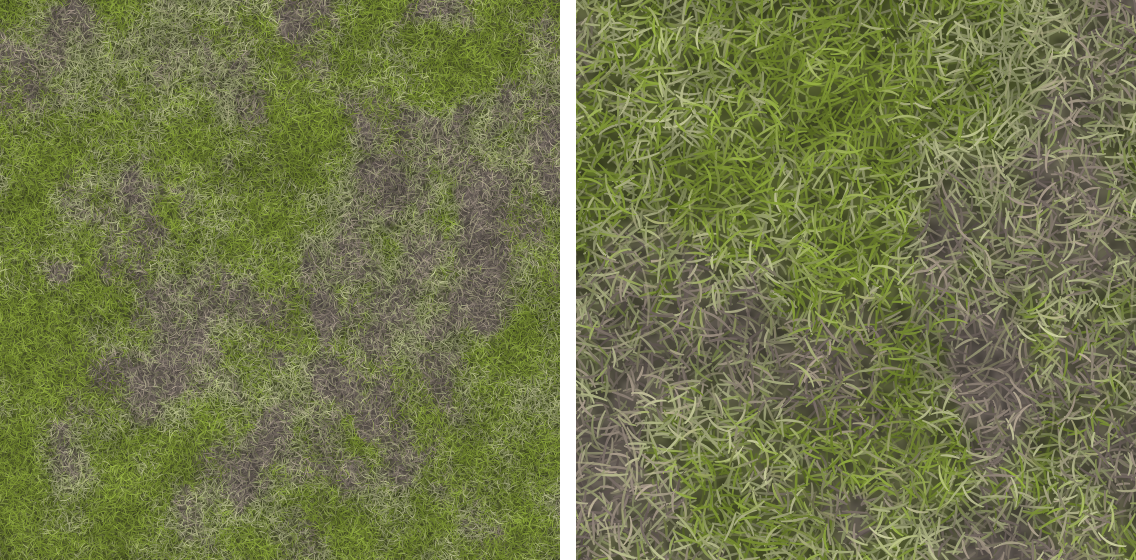
Left, the full canvas; right, a detail of the centre.
Write a Shadertoy shader that draws this texture.

```glsl
float hash(vec2 p) {
    return fract(sin(dot(p, vec2(127.1, 311.7))) * 43758.5453);
}

vec2 hash2(vec2 p) {
    return vec2(hash(p), hash(p + 41.7));
}

float valueNoise(vec2 p) {
    vec2 cell = floor(p);
    vec2 f = fract(p);
    f = f * f * (3.0 - 2.0 * f);
    float low = mix(hash(cell), hash(cell + vec2(1, 0)), f.x);
    float high = mix(hash(cell + vec2(0, 1)), hash(cell + vec2(1, 1)), f.x);
    return mix(low, high, f.y);
}

mat2 rotation(float angle) {
    float c = cos(angle), s = sin(angle);
    return mat2(c, s, -s, c);
}

float fbm(vec2 p) {
    float sum = 0.0, amplitude = 0.5;
    for (int i = 0; i < 5; i++) {
        sum += amplitude * valueNoise(p);
        p = rotation(0.6) * p * 2.03 + 17.3;
        amplitude *= 0.55;
    }
    return sum * 0.94;
}

// One curved blade per cell; returns coverage and two random traits
vec3 bladeLayer(vec2 p, float seed, float halfWidth, float pixel, float presence) {
    vec2 cell = floor(p);
    vec3 best = vec3(0.0);
    for (int y = -1; y <= 1; y++) {
        for (int x = -1; x <= 1; x++) {
            vec2 id = cell + vec2(x, y);
            vec2 key = id + seed * 13.37;
            vec2 shape = hash2(key + 5.1);
            vec2 traits = hash2(key + 9.4);
            vec2 local = rotation(6.2832 * shape.x) * (p - id - hash2(key));
            float halfLength = mix(0.35, 0.85, shape.y);
            float across = abs(local.y + (traits.x - 0.5) * 0.8 * local.x * local.x);
            float taper = halfWidth * (1.0 - 0.4 * abs(local.x) / halfLength);
            float coverage = clamp((taper - across) / pixel + 0.5, 0.0, 1.0);
            coverage *= clamp((halfLength - abs(local.x)) / pixel + 0.5, 0.0, 1.0);
            coverage *= step(hash(key + 23.8), presence);
            if (coverage > best.x) best = vec3(coverage, traits);
        }
    }
    return best;
}

// Blends living grass, dry grass and dead twigs by the local cover
vec3 bladeColor(float tint, float pick, float dryness, float bareness) {
    vec3 lush = mix(vec3(0.37, 0.44, 0.14), vec3(0.52, 0.61, 0.23), tint);
    vec3 dry = mix(vec3(0.48, 0.51, 0.34), vec3(0.68, 0.69, 0.53), tint);
    vec3 twig = mix(vec3(0.40, 0.36, 0.34), vec3(0.65, 0.60, 0.53), tint * tint);
    float dryPick = mix(0.05, 0.95, pick);
    float twigPick = mix(0.2, 1.0, fract(pick * 7.0));
    vec3 color = mix(lush, dry, smoothstep(dryPick - 0.3, dryPick + 0.3, dryness));
    return mix(color, twig, smoothstep(twigPick - 0.3, twigPick + 0.3, bareness));
}

void mainImage(out vec4 fragColor, in vec2 fragCoord) {
    vec2 uv = fragCoord / iResolution.y;
    float pixel = 1.0 / iResolution.y;

    // Worn patches with soft, ragged borders
    vec2 warp = 0.05 * (vec2(valueNoise(uv * 12.0), valueNoise(uv * 12.0 + 31.0)) - 0.5);
    float soilField = fbm((uv + warp) * vec2(9.5, 7.0) + 3.7);
    float dryField = fbm((uv - warp) * 10.0 + 57.0);
    float bareness = 0.92 * smoothstep(0.43, 0.77, soilField);
    float dryness = smoothstep(0.32, 0.70, mix(soilField, dryField, 0.5));

    // Shaded ground between the blades
    vec3 color = mix(vec3(0.27, 0.30, 0.15), vec3(0.33, 0.30, 0.29), bareness);
    color *= 0.8 + 0.4 * valueNoise(uv * 190.0);

    // Dense turf, from the shaded bottom to the lit top
    const int LAYERS = 9;
    const float BLADE_WIDTH = 0.0008;
    for (int i = 0; i < LAYERS; i++) {
        float height = float(i) / float(LAYERS - 1);
        float density = mix(100.0, 82.0, height);
        vec2 p = rotation(float(i) * 1.1) * uv * density + float(i) * 7.9;
        vec3 blade = bladeLayer(p, float(i), BLADE_WIDTH * density, pixel * density,
                                1.0 - 0.25 * bareness);
        vec3 tone = bladeColor(blade.y, blade.z, dryness, bareness);
        color = mix(color, tone * mix(0.74, 1.07, height), blade.x);
    }

    // Sparse long straws, mostly in the worn areas
    for (int i = 0; i < 2; i++) {
        float density = 34.0 + 9.0 * float(i);
        vec2 p = rotation(0.4 + float(i)) * uv * density;
        vec3 straw = bladeLayer(p, 40.0 + float(i), 0.0008 * density, pixel * density, 0.4);
        vec3 tone = mix(vec3(0.54, 0.54, 0.40), vec3(0.71, 0.69, 0.55), straw.z);
        color = mix(color, tone, straw.x * mix(0.05, 0.7, dryness));
    }

    // Uneven light over tufts and hollows
    color *= 0.82 + 0.22 * valueNoise(uv * 42.0) + 0.2 * fbm(uv * 13.0 + 80.0);
    fragColor = vec4(color, 1.0);
}
```
